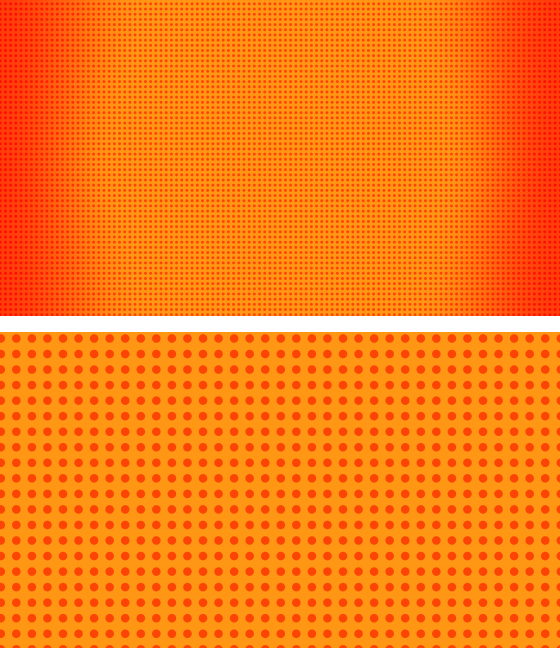
Top: the whole. Bottom: its middle third, enlarged.
Write a Shadertoy shader that draws this pattern.

```glsl
#define DOT_COUNT vec2(108.0, 61.0)
#define DOT_SHIFT vec2(0.05, 0.25)
#define DOT_RADIUS 0.0045
#define GLOW_REACH 0.235
#define GLOW_BULGE 0.10
#define GROUND_CENTRE vec3(1.00, 0.59, 0.08)
#define GROUND_EDGE vec3(1.00, 0.24, 0.04)
#define DOT_CENTRE vec3(0.99, 0.27, 0.02)
#define DOT_EDGE vec3(0.99, 0.05, 0.01)

const float TAU = 6.283185;

// Signed distance to the nearest dot, in canvas heights
float dotDistance(vec2 uv, float aspect) {
    vec2 cell = fract(uv * DOT_COUNT - DOT_SHIFT + 0.5) - 0.5;
    vec2 offset = cell / DOT_COUNT * vec2(aspect, 1.0);
    return length(offset) - DOT_RADIUS;
}

// 0 at the side edges, 1 in the middle; the reach wraps vertically
float centreGlow(vec2 uv) {
    float sideDistance = min(uv.x, 1.0 - uv.x);
    float reach = GLOW_REACH * (1.0 + GLOW_BULGE * cos(TAU * uv.y));
    return smoothstep(0.0, reach, sideDistance);
}

void mainImage(out vec4 fragColor, in vec2 fragCoord) {
    vec2 uv = fragCoord / iResolution.xy;
    float aspect = iResolution.x / iResolution.y;
    float pixel = 1.0 / iResolution.y;

    // Both layers redden towards the sides
    float glow = centreGlow(uv);
    vec3 ground = mix(GROUND_EDGE, GROUND_CENTRE, glow);
    vec3 dots = mix(DOT_EDGE, DOT_CENTRE, glow);

    // Antialiased dot coverage
    float coverage = clamp(0.5 - dotDistance(uv, aspect) / pixel, 0.0, 1.0);
    fragColor = vec4(mix(ground, dots, coverage), 1.0);
}
```
